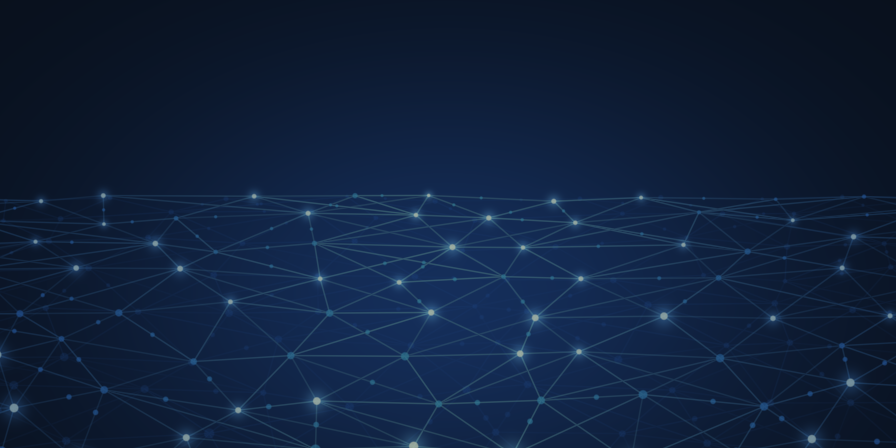
Reproduce this background procedurally as a WebGL 1 fragment shader.

```glsl
precision highp float;
// A glowing network of linked nodes receding to a horizon on a dark blue field.

uniform vec2 u_resolution;

// Layout, in units of the canvas height (x is zero at the centre)
const float HORIZON = 0.564;
const float ROW_STEP = 0.043;      // spacing of the farthest rows
const float ROW_GROWTH = 0.0053;   // extra spacing towards the viewer
const float COLUMN_WIDTH = 0.235;
const vec2 JITTER = vec2(0.6, 0.6);
const float LINE_WIDTH = 0.0011;
const float NODE_RADIUS = 0.0066;
const float BRIGHT_SHARE = 0.56;
const float BEAD_SHARE = 0.26;
const vec2 HALO_CENTRE = vec2(0.0, 0.34);
const vec2 HALO_SIZE = vec2(0.78, 0.52);

// Colours
const vec3 NIGHT = vec3(0.032, 0.06, 0.105);
const vec3 HALO = vec3(0.081, 0.18, 0.352);
const vec3 LINE_SIDE = vec3(0.15, 0.32, 0.52);
const vec3 LINE_CENTRE = vec3(0.32, 0.51, 0.51);
const vec3 BEAD_SIDE = vec3(0.13, 0.31, 0.59);
const vec3 BEAD_CENTRE = vec3(0.19, 0.48, 0.58);
const vec3 CORE_SIDE = vec3(0.50, 0.61, 0.65);
const vec3 CORE_CENTRE = vec3(0.68, 0.72, 0.64);

float hash(vec2 p) {
  return fract(sin(dot(p, vec2(127.1, 311.7))) * 43758.5453);
}

// Perspective mapping between row number and height
float rowToHeight(float row) {
  return HORIZON - ROW_STEP * row - ROW_GROWTH * row * row;
}

float heightToRow(float y) {
  float depth = max(HORIZON - y, 0.0);
  float root = sqrt(ROW_STEP * ROW_STEP + 4.0 * ROW_GROWTH * depth);
  return (root - ROW_STEP) / (2.0 * ROW_GROWTH);
}

vec2 nodePosition(vec2 cell, float seed) {
  vec2 shift = vec2(hash(cell + seed), hash(cell + seed + 37.3)) - 0.5;
  shift *= JITTER;
  float stagger = 0.5 * mod(cell.y, 2.0);
  float row = max(cell.y + shift.y, 0.15 * hash(cell + seed + 11.0));
  return vec2((cell.x + stagger + shift.x) * COLUMN_WIDTH, rowToHeight(row));
}

float segmentDistance(vec2 p, vec2 a, vec2 b) {
  vec2 along = b - a;
  float t = clamp(dot(p - a, along) / dot(along, along), 0.0, 1.0);
  return length(p - a - along * t);
}

float disc(float d, float radius, float pixel) {
  return 1.0 - smoothstep(radius - pixel, radius + pixel, d);
}

// Returns coverage of lines, small beads, bright cores and their glow
vec4 network(vec2 p, float seed, float pixel) {
  vec4 cover = vec4(0.0);
  vec2 home = floor(vec2(p.x / COLUMN_WIDTH, heightToRow(p.y)));
  float nearness = 0.55 + 0.6 * clamp(1.0 - p.y / HORIZON, 0.0, 1.0);
  for (int j = -1; j <= 2; j++) {
    for (int i = -2; i <= 2; i++) {
      vec2 cell = home + vec2(float(i), float(j));
      if (cell.y < 0.0) continue;
      vec2 a = nodePosition(cell, seed);
      float side = mod(cell.y, 2.0);

      // Links to the right and to the next row; the outer ones are rare
      for (int k = 0; k < 5; k++) {
        float link = float(k);
        vec2 reach = k == 0 ? vec2(1.0, 0.0) : vec2(link - 3.0 + side, 1.0);
        float chance = (k == 1 || k == 4) ? 0.3 : 0.96;
        float pick = hash(cell * 1.7 + seed + link * 5.3);
        if (pick > chance) continue;
        vec2 b = nodePosition(cell + reach, seed);
        float d = segmentDistance(p, a, b);
        float strength = 0.5 + 0.5 * fract(pick * 17.0);
        float stroke = 1.0 - smoothstep(0.0, LINE_WIDTH + pixel, d);
        cover.x = max(cover.x, strength * stroke);
        if (fract(pick * 31.0) < BEAD_SHARE) {
          vec2 bead = mix(a, b, 0.3 + 0.4 * fract(pick * 53.0));
          float spot = disc(length(p - bead), 0.85 * NODE_RADIUS * nearness, pixel);
          cover.y = max(cover.y, spot);
        }
      }

      // The node itself: a glowing core or a plain bead
      float d = length(p - a);
      float kind = hash(cell + seed + 71.9);
      float radius = NODE_RADIUS * nearness * (0.95 + 0.6 * fract(kind * 13.0));
      if (kind < BRIGHT_SHARE) {
        cover.z = max(cover.z, disc(d, radius, pixel));
        cover.w += exp(-d * d / (radius * radius * 8.0));
      } else {
        cover.y = max(cover.y, disc(d, radius, pixel));
      }
    }
  }
  return cover;
}

void main() {
  vec2 p = (gl_FragCoord.xy - vec2(0.5 * u_resolution.x, 0.0)) / u_resolution.y;
  float pixel = 1.0 / u_resolution.y;
  vec2 away = (p - HALO_CENTRE) / HALO_SIZE;
  vec3 color = mix(NIGHT, HALO, exp(-dot(away, away)));
  float middle = exp(-p.x * p.x * 2.6);

  // Faint mesh behind, then the main mesh
  vec4 far = network(p, 19.0, pixel);
  color = mix(color, BEAD_SIDE, 0.1 * far.x + 0.18 * max(far.y, far.z));
  vec4 near = network(p, 3.0, pixel);
  vec3 lineColor = mix(LINE_SIDE, LINE_CENTRE, middle);
  color = mix(color, lineColor, near.x * mix(0.36, 0.52, middle));
  color = mix(color, mix(BEAD_SIDE, BEAD_CENTRE, middle), 0.65 * near.y);
  color += lineColor * 0.36 * near.w;
  color = mix(color, mix(CORE_SIDE, CORE_CENTRE, middle), 0.8 * near.z);
  gl_FragColor = vec4(color, 1.0);
}
```
